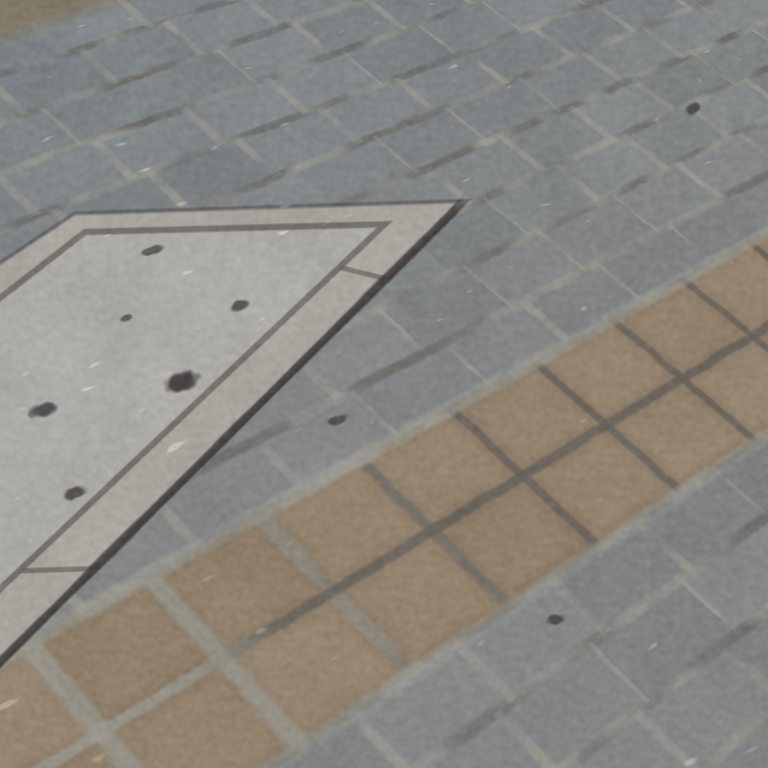
This texture is drawn by a Shadertoy shader. Its source:

```glsl
// Worn street paving seen at an angle: grey bricks, a double band of tan tiles
// and a pale access cover. A projective map lays the joints on the ground plane;
// half-planes cut the cover, and gradient noise adds wear, grain and stains.

const vec3 GREY = vec3(0.512, 0.522, 0.522);
const vec3 TAN = vec3(0.575, 0.510, 0.430);
const vec3 MORTAR = vec3(0.600, 0.595, 0.560);
const vec3 GAP = vec3(0.385, 0.375, 0.355);
const vec3 PANEL = vec3(0.672, 0.668, 0.652);
const vec3 FRAME = vec3(0.660, 0.645, 0.620);
const vec3 SHADOW = vec3(0.240, 0.230, 0.225);
const vec3 EARTH = vec3(0.500, 0.465, 0.400);
const float COURSE = 0.72;    // brick height, in tan tiles
const float BAND = 2.0;       // rows of tan tiles
const float STAGGER = 0.165;  // shift of joints per course
const float GRAIN = 0.035;

// Holes and stains: centre, radii
const vec4 SPOTS[9] = vec4[9](
    vec4(0.237, 0.503, 0.025, 0.014), vec4(0.056, 0.466, 0.020, 0.010),
    vec4(0.097, 0.358, 0.018, 0.009), vec4(0.312, 0.602, 0.013, 0.008),
    vec4(0.198, 0.674, 0.018, 0.006), vec4(0.165, 0.586, 0.010, 0.005),
    vec4(0.902, 0.859, 0.011, 0.008), vec4(0.723, 0.193, 0.013, 0.008),
    vec4(0.439, 0.453, 0.016, 0.007));

vec2 hash2(vec2 p) {
    vec3 q = fract(vec3(p.xyx) * vec3(0.1031, 0.1030, 0.0973));
    q += dot(q, q.yzx + 33.33);
    return fract((q.xx + q.yz) * q.zy);
}

float gradientNoise(vec2 p) {
    vec2 i = floor(p), f = fract(p);
    vec2 s = f * f * f * (f * (f * 6.0 - 15.0) + 10.0);
    vec4 g;
    for (int k = 0; k < 4; k++) {
        vec2 corner = vec2(k & 1, k >> 1);
        g[k] = dot(hash2(i + corner + 100.0) * 2.0 - 1.0, f - corner);
    }
    return mix(mix(g.x, g.y, s.x), mix(g.z, g.w, s.x), s.y);
}

float fbm(vec2 p) {
    float sum = 0.0, amp = 0.6;
    for (int i = 0; i < 4; i++) {
        sum += amp * gradientNoise(p);
        p = mat2(1.6, 1.2, -1.2, 1.6) * p + 7.3;
        amp *= 0.55;
    }
    return sum;
}

// Canvas to ground: x runs along the tan band, y across it (0 at its far edge)
vec2 groundPlane(vec2 p) {
    float depth = 2.859 - 0.2877 * p.x - p.y;
    return vec2(10.13 * (p.y - 0.4674 + 1.12 * p.x),
                16.61 * (0.1403 + 0.555 * p.x - p.y)) / depth;
}

float toInteger(float x) { return abs(fract(x + 0.5) - 0.5); }
float stroke(float d, float width) { return 1.0 - smoothstep(width * 0.35, width, abs(d)); }

// Signed distance to the line a-b, positive on its left
float side(vec2 p, vec2 a, vec2 b) {
    vec2 d = normalize(b - a);
    return dot(p - a, vec2(-d.y, d.x));
}

vec3 greyBricks(vec2 g, vec2 p, float wear) {
    float across = g.y < 1.0 ? -g.y : g.y - BAND;
    float course = across / COURSE, row = floor(course);
    float along = g.x - 0.45 + STAGGER * row;
    vec2 id = hash2(vec2(floor(along), row + step(1.0, g.y) * 37.0) + 50.0);
    vec3 col = GREY + (id.x - 0.5) * 0.035;
    col += vec3(-0.025, -0.010, 0.005) * smoothstep(0.2, 1.1, p.y - 0.5 * p.x);
    float bed = stroke(toInteger(course) * COURSE, 0.085);
    float head = stroke(toInteger(along), 0.065) * step(0.25, id.y);
    float patches = gradientNoise(g * vec2(1.4, 2.0) + 9.0);
    vec3 bedColour = mix(GAP, MORTAR, smoothstep(-0.18, 0.15, patches));
    col = mix(col, bedColour, bed * clamp(0.5 + wear, 0.15, 0.8));
    return mix(col, MORTAR, head * clamp(0.55 + 1.5 * patches, 0.1, 0.8));
}

vec3 tanTiles(vec2 g, float wear) {
    vec3 col = TAN + (hash2(floor(g) + 20.0).x - 0.5) * 0.03;
    vec2 d = vec2(toInteger(g.x), toInteger(g.y));
    col *= 1.0 - 0.07 * (1.0 - smoothstep(0.0, 0.2, min(d.x, d.y)));
    float dark = smoothstep(-0.2, 3.2, g.x + wear * 2.0);
    col = mix(col, mix(MORTAR, GAP, dark), stroke(d.x, mix(0.11, 0.06, dark)) * 0.75);
    float darkMiddle = smoothstep(-0.3, 0.6, g.x);
    return mix(col, mix(MORTAR, GAP, darkMiddle), stroke(g.y - 1.0, 0.075) * 0.75);
}

vec3 addCover(vec3 col, vec2 p, float wear) {
    vec2 tip = vec2(0.602, 0.736), corner = vec2(0.098, 0.720);
    vec2 innerTip = vec2(0.501, 0.708), innerCorner = vec2(0.111, 0.698);
    float right = side(p, tip, vec2(0.0, 0.138));
    float outer = max(right, max(side(p, corner, tip), side(p, vec2(0.0, 0.655), corner)));
    float inner = max(side(p, innerTip, vec2(0.0, 0.233)),
        max(side(p, innerCorner, innerTip), side(p, vec2(0.0, 0.612), innerCorner)));
    col = mix(col, SHADOW, stroke(outer, 0.007) * 0.45);
    vec3 lid = mix(PANEL, FRAME, smoothstep(-0.003, 0.003, inner));
    lid = mix(lid, GAP, stroke(inner, 0.006) * 0.75);
    // Breaks in the right frame
    float breaks = min(abs(p.y - 0.256 - 0.03 * p.x), abs(p.y - 0.645 + 0.25 * (p.x - 0.47)));
    lid = mix(lid, GAP, stroke(breaks, 0.005) * step(0.0, inner) * step(-0.09, right) * 0.7);
    col = mix(col, lid + wear * 0.06, 1.0 - smoothstep(-0.003, 0.003, outer));
    float rim = stroke(right, 0.008 + 0.004 * wear) * (1.0 - smoothstep(0.59, 0.61, p.x));
    return mix(col, SHADOW, rim * 0.85);
}

void mainImage(out vec4 fragColor, in vec2 fragCoord) {
    vec2 p = fragCoord / iResolution.xy;
    float wear = fbm(p * 9.0);
    vec2 g = groundPlane(p + 0.003 * vec2(gradientNoise(p * 28.0), gradientNoise(p * 28.0 + 40.0)));

    // Paving and the mortar edges of the band
    float inBand = smoothstep(-0.04, 0.04, g.y) * (1.0 - smoothstep(BAND - 0.04, BAND + 0.04, g.y));
    vec3 col = mix(greyBricks(g, p, wear), tanTiles(g, wear), inBand);
    float edge = max(stroke(g.y + 0.02, 0.12), stroke(g.y - BAND - 0.03, 0.11) * 0.7);
    col = mix(col, MORTAR, edge * clamp(0.65 + wear, 0.2, 0.85));
    col = mix(EARTH, col, smoothstep(-0.025, 0.015, -side(p, vec2(0.0, 0.945), vec2(0.17, 1.0))));
    col += wear * 0.045;
    col = addCover(col, p, wear);

    // Tilted holes and stains
    for (int i = 0; i < 9; i++) {
        vec2 q = mat2(0.95, -0.30, 0.30, 0.95) * (p - SPOTS[i].xy) / SPOTS[i].zw;
        float r = length(q) + gradientNoise(p * 90.0) * 0.35;
        col = mix(col, SHADOW, (1.0 - smoothstep(0.55, 1.1, r)) * min(0.5 + SPOTS[i].w * 30.0, 0.9));
    }
    // Fine grain and pale flecks
    col += GRAIN * (gradientNoise(p * 130.0) + gradientNoise(p * vec2(60.0, 95.0)));
    col += 0.12 * smoothstep(0.42, 0.6, gradientNoise(g * vec2(4.0, 9.0)));
    fragColor = vec4(col, 1.0);
}
```
